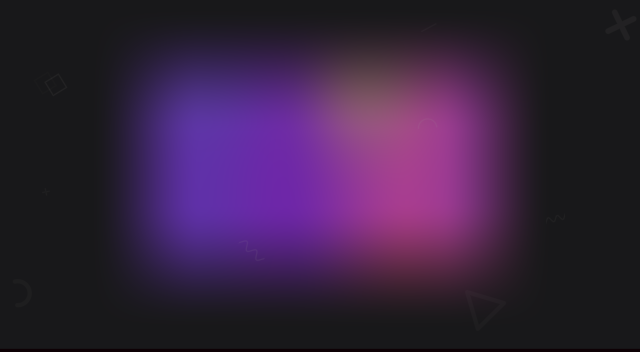
Reproduce this background procedurally as a Shadertoy shader.

```glsl
const float ASPECT = 1.811;
const vec3 BACKDROP = vec3(0.095, 0.095, 0.101);
const vec3 FOOTER = vec3(0.055, 0.005, 0.02);
const vec3 INDIGO = vec3(0.375, 0.19, 0.66);
const vec3 VIOLET = vec3(0.43, 0.15, 0.66);
const vec3 PINK = vec3(0.66, 0.235, 0.57);
const vec3 MAGENTA = vec3(0.57, 0.22, 0.58);
const vec3 TAN = vec3(0.58, 0.43, 0.43);
const vec3 INK = vec3(0.62, 0.60, 0.60);
const vec2 GLOW_CENTER = vec2(0.908, 0.522);
const vec2 GLOW_HALF = vec2(0.495, 0.277);
const vec2 GLOW_SOFT = vec2(0.16, 0.182);
const float FOOTER_HEIGHT = 0.009;
const float THIN = 0.0018;

float pixel;

mat2 rotation(float a) {
    float c = cos(a), s = sin(a);
    return mat2(c, -s, s, c);
}

float stroke(float d, float halfWidth) {
    return 1.0 - smoothstep(-pixel, pixel, d - halfWidth);
}

float segment(vec2 p, vec2 a, vec2 b) {
    vec2 ab = b - a;
    return length(p - a - ab * clamp(dot(p - a, ab) / dot(ab, ab), 0.0, 1.0));
}

float squareOutline(vec2 p, float r) {
    vec2 q = abs(p) - r;
    return abs(length(max(q, 0.0)) + min(max(q.x, q.y), 0.0));
}

float crossShape(vec2 p, float r) {
    return min(segment(p, vec2(-r, 0.0), vec2(r, 0.0)),
               segment(p, vec2(0.0, -r), vec2(0.0, r)));
}

// Arc centred on the +x axis
float arcShape(vec2 p, float r, float spread) {
    float a = clamp(atan(p.y, p.x), -spread, spread);
    return length(p - r * vec2(cos(a), sin(a)));
}

float squiggle(vec2 p, float halfLength, float amplitude, float frequency) {
    float wave = amplitude * sin(p.x * frequency);
    float slope = amplitude * frequency * cos(p.x * frequency);
    float d = abs(p.y - wave) / sqrt(1.0 + slope * slope);
    return max(d, abs(p.x) - halfLength);
}

// Soft rectangle of blended colour
vec3 addGlow(vec3 base, vec2 p) {
    vec2 edge = abs(p - GLOW_CENTER) - GLOW_HALF;
    vec2 fade = 1.0 - smoothstep(-GLOW_SOFT, GLOW_SOFT, edge);
    vec3 tint = mix(INDIGO, VIOLET, smoothstep(0.55, 0.82, p.x));
    tint = mix(tint, PINK, smoothstep(0.80, 1.16, p.x));
    tint = mix(tint, MAGENTA, smoothstep(1.14, 1.38, p.x));
    vec2 warm = (p - vec2(1.04, 0.78)) / vec2(0.16, 0.20);
    tint = mix(tint, TAN, 0.85 * exp(-dot(warm, warm)));
    vec2 cool = (p - vec2(0.56, 0.73)) / vec2(0.20, 0.14);
    tint = mix(tint, vec3(0.36, 0.24, 0.64), 0.6 * exp(-dot(cool, cool)));
    float low = 1.0 - smoothstep(0.18, 0.46, p.y);
    tint.b *= 1.0 - 0.22 * low * smoothstep(0.85, 1.15, p.x);
    return mix(base, tint, fade.x * fade.y);
}

// Faint scattered outlines
float ornaments(vec2 p) {
    float ink = 0.0;
    ink += 0.07 * stroke(crossShape(rotation(0.45) * (p - vec2(1.757, 0.929)), 0.040), 0.008);
    ink += 0.08 * stroke(squareOutline(rotation(0.55) * (p - vec2(0.158, 0.759)), 0.022), THIN);
    ink += 0.02 * stroke(squareOutline(rotation(0.55) * (p - vec2(0.128, 0.764)), 0.022), THIN);
    ink += 0.045 * stroke(arcShape(rotation(0.1) * (p - vec2(0.050, 0.167)), 0.034, 1.7), 0.006);
    ink += 0.10 * stroke(arcShape(rotation(1.65) * (p - vec2(1.210, 0.636)), 0.026, 1.5), THIN);
    ink += 0.05 * stroke(segment(p, vec2(1.194, 0.911), vec2(1.233, 0.932)), THIN);
    ink += 0.05 * stroke(crossShape(rotation(0.2) * (p - vec2(0.130, 0.455)), 0.009), THIN);
    ink += 0.10 * stroke(squiggle(rotation(-0.75) * (p - vec2(0.712, 0.288)), 0.040, 0.010, 170.0), THIN);
    ink += 0.06 * stroke(squiggle(rotation(0.25) * (p - vec2(1.572, 0.379)), 0.026, 0.007, 240.0), THIN);

    vec2 a = vec2(1.322, 0.170), b = vec2(1.426, 0.139), c = vec2(1.352, 0.066);
    float triangle = min(segment(p, a, b), min(segment(p, b, c), segment(p, c, a)));
    return ink + 0.04 * stroke(triangle, 0.006);
}

void mainImage(out vec4 fragColor, in vec2 fragCoord) {
    vec2 p = fragCoord / iResolution.xy * vec2(ASPECT, 1.0);
    pixel = 0.75 / iResolution.y;

    vec3 color = addGlow(BACKDROP, p);
    color = mix(color, INK, ornaments(p));
    color = mix(FOOTER, color, smoothstep(-pixel, pixel, p.y - FOOTER_HEIGHT));
    fragColor = vec4(color, 1.0);
}
```
